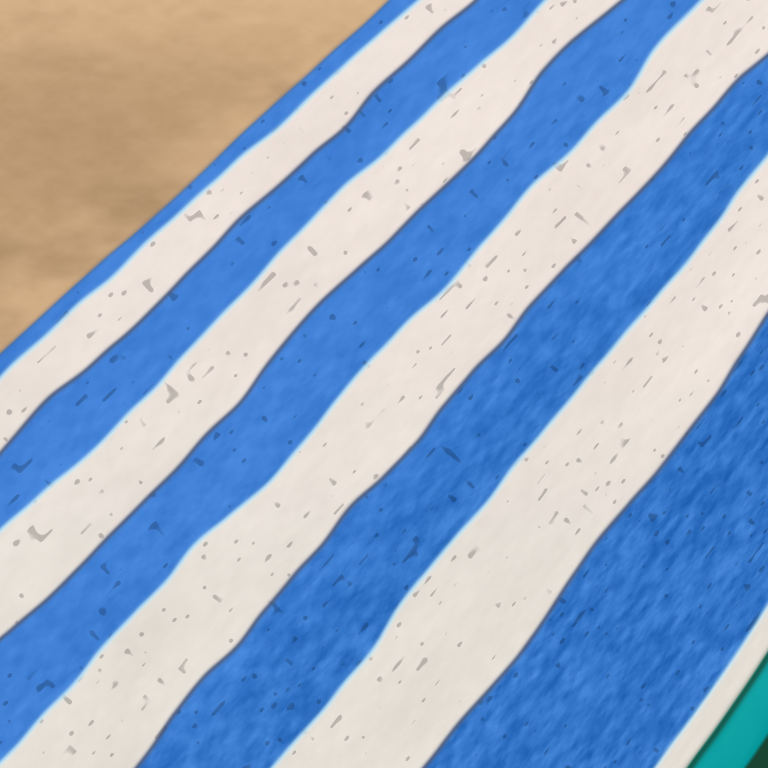
Write a WebGL 1 fragment shader that draws this texture.

```glsl
precision highp float;
// A striped beach towel seen in perspective, lying across sand.
// Stripes are rays from a vanishing point; ray slopes grow geometrically, so
// a logarithm turns them into evenly numbered bands with wavering edges.

uniform vec2 u_resolution;

const vec2 VANISH = vec2(3.293, 3.565);  // where all the stripes converge
const float SLOPE_BASE = 0.7974;         // slope = base + scale * growth^band
const float SLOPE_SCALE = 0.1326;
const float GROWTH = 1.21;
const float LAST_EDGE = 7.0;             // stripe edges are numbered 0 to 7
const float SAND_EDGE = -0.411;          // borders, in bands
const float HEM_EDGE = 8.464;
const float TEAL_EDGE = 8.656;
const float SHADE_EDGE = 9.0;
const float WAVER = 0.0105;              // edge wander, in canvas units
const float LINE_WIDTH = 0.0032;
const float SOFTNESS = 0.0017;

const vec3 BLUE = vec3(0.262, 0.510, 0.845);
const vec3 DEEP_BLUE = vec3(0.195, 0.450, 0.770);
const vec3 CREAM = vec3(0.935, 0.890, 0.860);
const vec3 COOL_CREAM = vec3(0.895, 0.870, 0.835);
const vec3 SEAM_DARK = vec3(0.33, 0.37, 0.48);
const vec3 SEAM_LIGHT = vec3(0.79, 0.92, 0.97);
const vec3 SAND = vec3(0.770, 0.635, 0.480);
const vec3 SAND_LIGHT = vec3(0.835, 0.695, 0.535);
const vec3 SAND_DARK = vec3(0.675, 0.550, 0.415);
const vec3 TEAL = vec3(0.04, 0.61, 0.62);
const vec3 SHADE = vec3(0.10, 0.27, 0.20);

float hash(vec2 p) {
  vec3 q = fract(vec3(p.xyx) * 0.1031);
  q += dot(q, q.yzx + 33.33);
  return fract((q.x + q.y) * q.z);
}

// Value noise from 0 to 1
float noise(vec2 p) {
  vec2 i = floor(p);
  vec2 f = fract(p);
  f = f * f * (3.0 - 2.0 * f);
  return mix(mix(hash(i), hash(i + vec2(1.0, 0.0)), f.x),
             mix(hash(i + vec2(0.0, 1.0)), hash(i + 1.0), f.x), f.y);
}

float fbm(vec2 p) {
  float sum = 0.0;
  float amp = 0.5;
  for (int i = 0; i < 4; i++) {
    sum += amp * noise(p);
    p = p * 2.03 + 17.1;
    amp *= 0.5;
  }
  return sum / 0.9375;
}

float ridge(float d, float width) {
  return exp(-d * d / (width * width));
}

// Sideways wander of one edge along its length
float waver(float along, float edge) {
  float slow = noise(vec2(along * 6.5, edge * 7.0 + 3.0)) - 0.5;
  float quick = noise(vec2(along * 17.0, edge * 5.0 + 60.0)) - 0.5;
  return WAVER * (1.6 * slow + 0.55 * quick);
}

vec3 sandColor(vec2 p) {
  float streak = fbm(p * vec2(5.0, 15.0) + 4.0);
  float bank = smoothstep(0.02, -0.02, p.y - 0.648 - 0.70 * p.x);
  float hollow = ridge(length((p - vec2(0.08, 0.81)) * vec2(0.6, 1.0)), 0.11);
  vec3 color = mix(SAND, SAND_LIGHT, max(0.75 * bank, smoothstep(0.88, 1.0, p.y)));
  color = mix(color, SAND_DARK, 0.5 * hollow + 0.6 * smoothstep(0.5, 0.8, streak));
  return color + 0.05 * (fbm(p * vec2(45.0, 80.0)) - 0.5);
}

void main() {
  vec2 p = gl_FragCoord.xy / u_resolution;
  float aa = max(SOFTNESS, 0.75 / min(u_resolution.x, u_resolution.y));

  // Band number, and the canvas width of one band at this point
  vec2 ray = VANISH - p;
  float slope = ray.y / ray.x;
  float along = length(ray);
  float rise = max(slope - SLOPE_BASE, 0.01);
  float band = log(rise / SLOPE_SCALE) / log(GROWTH);
  float bandWidth = log(GROWTH) * rise * ray.x / sqrt(1.0 + slope * slope);

  // Nearest stripe edge, bent by a fold in the upper right corner
  float edge = clamp(floor(band + 0.5), 0.0, LAST_EDGE);
  float fold = 0.016 * ridge(length(p - vec2(1.02, 0.95)), 0.085);
  float d = (band - edge) * bandWidth + waver(along, edge) - fold;
  float odd = mod(edge, 2.0);
  float blueSide = d * (2.0 * odd - 1.0);

  // Cloth: woven grain, soft creases and scattered specks
  vec2 weave = vec2(along, slope * 2.0);
  float grain = fbm(weave * vec2(45.0, 95.0)) - 0.5;
  float crease = fbm(weave * vec2(5.0, 11.0)) - 0.5;
  float near = smoothstep(0.7, 1.5, p.x + 1.0 - p.y);
  vec3 blue = mix(BLUE, DEEP_BLUE, 0.85 * near) + (0.07 + 0.14 * near) * grain;
  vec3 cream = mix(CREAM, COOL_CREAM, smoothstep(0.75, 0.1, p.y)) + 0.035 * grain;
  vec3 color = mix(cream, blue, smoothstep(-aa, aa, blueSide)) + 0.05 * crease;
  color *= 1.0 - 0.2 * smoothstep(0.86, 0.95, noise(weave * vec2(70.0, 110.0)));
  vec3 seam = mix(SEAM_LIGHT, SEAM_DARK, odd);
  color = mix(color, seam, 0.8 * ridge(blueSide - 0.0006, LINE_WIDTH));

  // Hem, teal border and shadow at the lower right; sand at the upper left
  float wander = 0.35 * waver(along, 20.0);
  vec4 border = (band - vec4(HEM_EDGE, TEAL_EDGE, SHADE_EDGE, SAND_EDGE)) * bandWidth + wander;
  color = mix(color, cream, smoothstep(-aa, aa, border.x));
  color = mix(color, SEAM_LIGHT, 0.7 * ridge(border.x, LINE_WIDTH));
  color = mix(color, TEAL + 0.12 * crease, smoothstep(-aa, aa, border.y));
  color = mix(color, SHADE, 0.75 * ridge(border.y - 0.003, 0.005));
  color = mix(color, SHADE, smoothstep(-2.0 * aa, 2.0 * aa, border.z));
  color = mix(color, sandColor(p), smoothstep(aa, -aa, border.w));
  color = mix(color, SEAM_DARK, 0.35 * ridge(border.w, LINE_WIDTH));
  gl_FragColor = vec4(clamp(color, 0.0, 1.0), 1.0);
}
```
